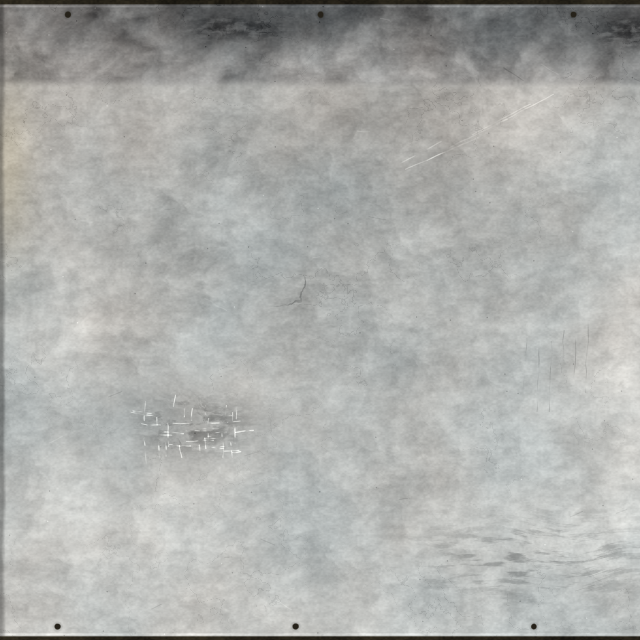
Give the GLSL for this texture, as a Shadertoy shader.

```glsl
// A weathered zinc sheet held by small nails: cloudy stains, a dark band on top,
// a scuffed patch, cracks and scratches. Built from layered value noise,
// gaussian blotches and distances to line segments.

const vec3 ZINC = vec3(1.0, 1.003, 0.985);
const vec3 COOL = vec3(-0.016, 0.002, 0.012);
const vec3 FRAME = vec3(0.15, 0.135, 0.10);
const float TONE_LOW = 0.742;
const float TONE_HIGH = 0.676;
const float BAND_EDGE = 0.869;
const float BAND_DARK = 0.105;
const float CLOUDS = 0.13;
const float MOTTLE = 0.16;
const float FLAKES = 0.11;
const float BRUSHED = 0.07;
const float GRAIN = 0.065;
const vec2 SCUFF = vec2(0.305, 0.335);
const int SCRATCHES = 44;

float hash(vec2 p) {
  vec3 q = fract(vec3(p.xyx) * 0.1031);
  q += dot(q, q.yzx + 33.33);
  return fract((q.x + q.y) * q.z);
}

float noise(vec2 p) {
  vec2 i = floor(p), f = fract(p);
  f = f * f * (3.0 - 2.0 * f);
  return mix(mix(hash(i), hash(i + vec2(1, 0)), f.x),
             mix(hash(i + vec2(0, 1)), hash(i + vec2(1, 1)), f.x), f.y);
}

float fbm(vec2 p) {
  float sum = 0.0, amp = 0.5;
  for (int i = 0; i < 5; i++) {
    sum += amp * noise(p);
    p = mat2(1.6, 1.2, -1.2, 1.6) * p + 17.3;
    amp *= 0.5;
  }
  return sum / 0.97;
}

// Soft elliptic blotch
float blot(vec2 p, float x, float y, float w, float h) {
  vec2 d = (p - vec2(x, y)) / vec2(w, h);
  return exp(-dot(d, d));
}

// Thin straight line from a along d
float stroke(vec2 p, vec2 a, vec2 d, float width) {
  float t = clamp(dot(p - a, d) / dot(d, d), 0.0, 1.0);
  return 1.0 - smoothstep(0.2 * width, width + 0.6 / iResolution.y, length(p - a - d * t));
}

// Broad light and dark areas
float sheetTone(vec2 p) {
  vec2 w = p + 0.12 * (vec2(fbm(p * 9.0), fbm(p * 9.0 + 40.0)) - 0.5);
  return mix(TONE_LOW, TONE_HIGH, smoothstep(0.15, 0.8, p.y))
    + 0.07 * blot(w, 0.10, 0.50, 0.05, 0.12)
    + 0.06 * blot(w, 0.16, 0.22, 0.045, 0.12)
    + 0.06 * blot(w, 0.26, 0.19, 0.06, 0.07)
    + 0.08 * blot(w, 0.88, 0.18, 0.13, 0.06)
    + 0.09 * blot(w, 1.0, 0.43, 0.06, 0.28)
    + 0.04 * blot(w, 0.88, 0.78, 0.16, 0.10)
    - 0.06 * blot(w, 0.28, 0.58, 0.09, 0.07)
    - 0.08 * blot(w, 0.05, 0.55, 0.03, 0.02)
    - 0.04 * blot(w, 0.63, 0.73, 0.12, 0.09);
}

void mainImage(out vec4 fragColor, in vec2 fragCoord) {
  vec2 p = fragCoord / iResolution.xy;
  float px = 1.0 / iResolution.y;

  // Clouds, mottling, flakes, brushed streaks and fine grain
  float cloud = fbm(p * 6.0 + 3.0);
  float mottle = fbm(p * vec2(24, 27) + 3.0 * cloud);
  float flake = fbm(p * vec2(65, 80) + 3.0 * mottle);
  float brushed = fbm(p * vec2(35, 130) + 9.0);
  float upright = fbm(p * vec2(60, 9) + 51.0);
  float grain = mix(noise(p * vec2(300, 380)), noise(p * 190.0 + 7.0), 0.4);
  float tone = sheetTone(p) + CLOUDS * (cloud - 0.5) + MOTTLE * (mottle - 0.5)
    + FLAKES * (flake - 0.5) + BRUSHED * (brushed - 0.5)
    + 0.04 * (upright - 0.5) + GRAIN * (grain - 0.5);
  float worn = (mottle + brushed + flake) / 3.0;

  // Dark band along the top with smudges
  float band = smoothstep(-0.007, 0.007, p.y - BAND_EDGE + 0.02 * (worn - 0.5));
  float rise = smoothstep(BAND_EDGE, 0.99, p.y);
  float smudge = blot(p, 0.36, 0.955, 0.09, 0.022) + blot(p, 0.99, 0.95, 0.08, 0.03);
  tone -= band * (BAND_DARK + 0.18 * rise + 0.2 * (0.5 - mottle));
  tone -= 0.24 * smudge * smoothstep(0.38, 0.58, worn);

  // Scuffed patch, and streaks near the lower right corner
  float scuff = blot(p, SCUFF.x, SCUFF.y, 0.095, 0.05);
  tone -= scuff * (0.04 + 0.24 * smoothstep(0.42, 0.6, worn));
  vec2 bent = p + vec2(0.0, 0.03 * noise(p * 9.0));
  float streak = smoothstep(0.46, 0.72, fbm(bent * vec2(26, 150) + 70.0));
  tone -= 0.17 * streak * blot(p, 0.84, 0.13, 0.17, 0.06);

  // Light hatching over the scuff and loose scratches elsewhere
  float chalk = 0.22 * smoothstep(0.25, 0.8, noise(p * 150.0));
  vec2 shaky = p + 0.003 * noise(p * 60.0);
  for (int i = 0; i < SCRATCHES; i++) {
    vec2 id = vec2(i, 4);
    vec2 r = vec2(hash(id), hash(id + 31.0)) - 0.5;
    float len = 0.01 + 0.03 * hash(id + 57.0);
    vec2 dir = len * (i % 2 == 0 ? vec2(1.0, 0.2 * r.x) : vec2(0.2 * r.y, 1.0));
    tone += chalk * stroke(shaky, SCUFF + r * vec2(0.17, 0.08) - 0.5 * dir, dir, 0.0009);
    vec2 loose = vec2(hash(id + 83.0), hash(id + 97.0));
    tone += 0.12 * r.y * stroke(shaky, loose, vec2(0.8, r.x) * len, 0.0007);
  }

  // Slanted pale scratches and upright dark ones
  float broken = 0.1 * smoothstep(0.2, 0.9, noise(p * 50.0));
  for (int i = 0; i < 6; i++) {
    float k = float(i), h = hash(vec2(k, 12));
    vec2 a = vec2(0.60 + 0.035 * k, 0.71 + 0.015 * k + 0.025 * h);
    tone += broken * stroke(shaky, a, vec2(0.09, 0.03 + 0.02 * h), 0.0008);
    vec2 b = vec2(0.82 + 0.019 * k + 0.003 * noise(p * 20.0), 0.32 + 0.08 * h);
    tone -= broken * stroke(shaky, b, vec2(0.004, 0.11), 0.0006);
  }

  // Hairline cracks and one curved crack
  float vein = abs(fbm(p * 22.0 + 23.0) - 0.5);
  tone -= 0.05 * (1.0 - smoothstep(0.001, 0.012, vein)) * smoothstep(0.4, 0.8, noise(p * 12.0 + 5.0));
  vec2 c = p - vec2(0.432, 0.565);
  float arc = abs(length(c) - 0.046 - 0.022 * (fbm(p * 36.0) - 0.5));
  float arcPart = smoothstep(-0.012, 0.0, c.x) * (1.0 - smoothstep(-0.005, 0.008, c.y));
  tone -= (0.05 + broken) * arcPart * (1.0 - smoothstep(0.0002, 0.0006 + px, arc));

  // Sparse specks and pits
  vec2 cell = floor(p * 45.0);
  vec2 spot = fract(p * 45.0) - 0.25 - 0.5 * vec2(hash(cell + 5.0), hash(cell + 9.0));
  float kind = hash(cell + 13.0);
  float speck = 1.0 - smoothstep(0.01, 0.09, length(spot));
  tone += speck * (0.1 * step(0.985, kind) - 0.13 * step(kind, 0.025));

  // Cool and warm drifts, ochre stain
  float drift = fbm(p * 6.0 + 80.0) - 0.37 - 0.2 * p.y;
  vec3 colour = tone * ZINC + COOL * clamp(drift * 3.0, -0.8, 1.0);
  colour += vec3(0.035, 0.02, -0.025) * blot(p, 0.01, 0.74, 0.04, 0.13);
  colour.b += 0.006 * band;

  // Nails along both edges
  for (int i = 0; i < 6; i++) {
    float k = float(i % 3), top = float(i / 3);
    vec2 nail = vec2(0.09 + 0.372 * k + top * (0.016 + 0.023 * k), mix(0.021, 0.977, top));
    float d = length(p - nail) + 0.002 * (flake - 0.5);
    colour *= 0.85 + 0.15 * smoothstep(0.004, 0.01, d);
    colour = mix(FRAME, colour, smoothstep(0.0035, 0.0045 + px, d));
  }

  // Sheet borders and the dark gap behind them
  colour *= 0.7 + 0.3 * smoothstep(0.002, 0.01, p.x + 0.006 * (upright - 0.5));
  float rim = abs(abs(p.y - 0.4995) - 0.4905);
  colour += 0.15 * mottle * (1.0 - smoothstep(0.0003, 0.001 + px, rim));
  float gap = smoothstep(0.4925, 0.4935 + px, abs(p.y - 0.4995));
  colour = mix(colour, FRAME * (0.25 + mottle + 0.5 * grain), gap);
  fragColor = vec4(clamp(colour, 0.0, 1.0), 1.0);
}
```
